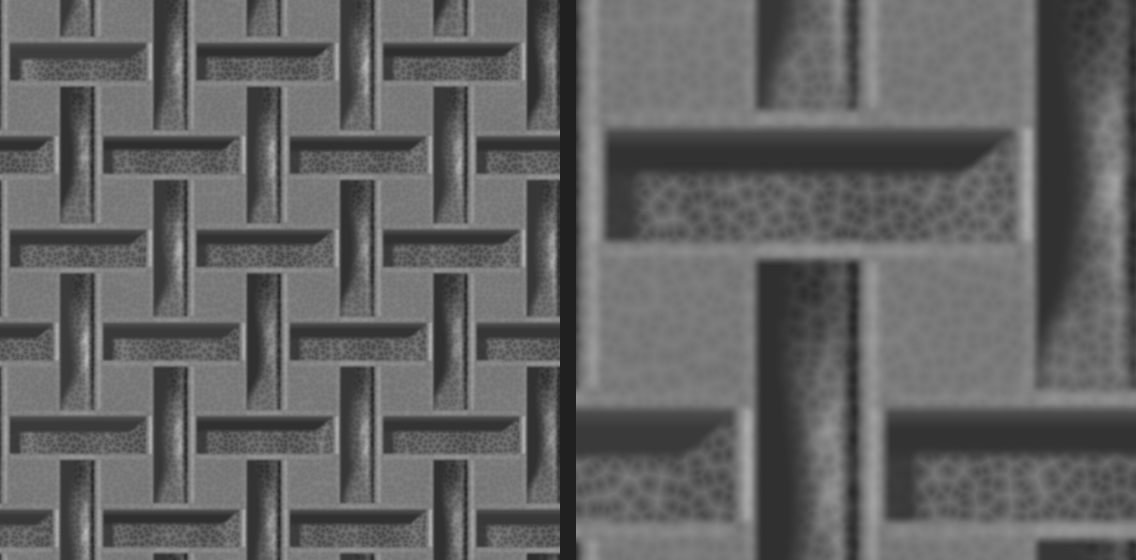
Left, the full canvas; right, a detail of the centre.
Write a Shadertoy shader that draws this pattern.

```glsl
// Grey basket-weave plate with alternating horizontal and vertical recessed slots.

const float LATTICE = 6.0;            // slots across and down, two per repeat
const vec2 ORIGIN = vec2(0.836, 0.66); // first slot centre, from the top left
const float HALF_LENGTH = 0.73;
const float HALF_WIDTH = 0.20;
const float SOFT = 0.022;
const float TAU = 6.2831853;

float hash(vec2 p) {
    return fract(sin(dot(p, vec2(127.1, 311.7))) * 4375.85);
}

// Soft-edged interval from a to b
float band(float x, float a, float b, float soft) {
    return smoothstep(a - soft, a + soft, x) - smoothstep(b - soft, b + soft, x);
}

float bump(float x, float centre, float width) {
    float d = (x - centre) / width;
    return exp(-d * d);
}

// Wrapping cellular noise: distance to the nearest feature point
float cellular(vec2 uv, float count) {
    vec2 p = uv * count, base = floor(p);
    float nearest = 2.0;
    for (int y = -1; y <= 1; y++)
    for (int x = -1; x <= 1; x++) {
        vec2 cell = base + vec2(x, y);
        vec2 id = mod(cell, count);
        vec2 point = cell + vec2(hash(id), hash(id + 57.3));
        nearest = min(nearest, length(p - point));
    }
    return nearest;
}

// Layered sines with whole frequencies, so the sheet wraps
float mottling(vec2 uv) {
    vec2 a = uv * TAU;
    return sin(a.x * 5.0 + 2.0 * sin(a.y * 4.0)) * sin(a.y * 7.0 + sin(a.x * 3.0));
}

// Horizontal slot: shaded upper wall, grainy floor, lit right lip
float horizontalSlot(float tone, vec2 p, float seed, float grain) {
    float along = band(p.x, -HALF_LENGTH, HALF_LENGTH, SOFT);
    float across = band(p.y, -HALF_WIDTH, HALF_WIDTH, SOFT);

    float ledge = -0.035 + 0.03 * (seed - 0.5) - 0.13 * smoothstep(0.52, 0.74, p.x);
    float wall = 1.0 - smoothstep(ledge - 0.035, ledge + 0.03, p.y);
    float endWall = 1.0 - smoothstep(-0.65, -0.59, p.x);
    float wallTone = mix(0.30, 0.18 + 0.07 * seed * seed, smoothstep(-0.2, -0.12, p.y));

    float ground = 0.37 + 0.16 * (grain - 0.45) + 0.025 * sin(p.x * 9.0 + seed * TAU);
    ground += 0.09 * seed * bump(p.x, -0.52, 0.07) + 0.06 * (1.0 - seed) * bump(p.x, 0.62, 0.06);
    ground = mix(ground, 0.21, endWall * 0.85);
    ground = mix(ground, wallTone, wall);

    // Thin lips around the opening
    tone += 0.05 * along * (bump(p.y, 0.24, 0.025) + 0.6 * bump(p.y, -0.24, 0.022));
    tone += across * (0.15 * bump(p.x, 0.775, 0.024) + 0.04 * bump(p.x, -0.77, 0.025));
    return mix(tone, ground, along * across);
}

// Vertical slot: shaded left wall, worn highlight, dark crease and lit right lip
float verticalSlot(float tone, vec2 p, float seed, float grain) {
    float along = band(p.y, -HALF_LENGTH, HALF_LENGTH, SOFT);
    float across = band(p.x, -0.19, 0.18, SOFT);

    float ledge = -0.055 + 0.025 * sin(p.y * 5.0 + seed * TAU) - 0.11 * smoothstep(0.3, 0.72, p.y);
    float wall = 1.0 - smoothstep(ledge - 0.06, ledge + 0.06, p.x);
    float cap = 1.0 - smoothstep(-0.62, -0.25, p.y);

    float ground = mix(0.34, 0.42, smoothstep(0.2, 0.65, p.y)) + 0.10 * (grain - 0.45);
    ground -= 0.12 * cap * (1.0 - smoothstep(0.02, 0.13, p.x));
    float streak = 0.8 + 0.2 * sin(p.y * 23.0 + p.x * 30.0 + seed * 19.0);
    float shine = bump(p.x, 0.065 + 0.02 * (seed - 0.5), 0.05);
    ground += (0.20 + 0.13 * seed) * streak * shine * bump(p.y, 0.12 * (seed - 0.5), 0.34);
    ground += 0.12 * bump(p.x, 0.1, 0.025) * bump(p.y, 0.15, 0.45);
    ground -= 0.15 * bump(p.x, 0.155, 0.024);
    ground = mix(ground, 0.18 + 0.05 * seed, wall);

    // Thin lips around the opening
    tone += along * (0.10 * bump(p.x, 0.225, 0.026) + 0.035 * bump(p.x, -0.22, 0.02));
    tone += 0.04 * across * (bump(p.y, 0.77, 0.025) + bump(p.y, -0.77, 0.025));
    return mix(tone, ground, along * across);
}

void mainImage(out vec4 fragColor, in vec2 fragCoord) {
    vec2 uv = fragCoord / iResolution.xy;
    vec2 q = vec2(uv.x, 1.0 - uv.y) * LATTICE - ORIGIN;
    vec2 nearest = floor(q + 0.5);
    float grain = cellular(uv, 110.0);

    // Plain plate
    float tone = 0.475 + 0.05 * (grain - 0.45) + 0.008 * mottling(uv);

    // Slots overlap their lattice cells, so visit the neighbours
    for (int y = -1; y <= 1; y++)
    for (int x = -1; x <= 1; x++) {
        vec2 cell = nearest + vec2(x, y);
        vec2 id = mod(cell, LATTICE);
        vec2 p = q - cell;
        float seed = hash(id + 3.7);
        tone = mod(id.x + id.y, 2.0) < 0.5
            ? horizontalSlot(tone, p, seed, grain)
            : verticalSlot(tone, p, seed, grain);
    }
    fragColor = vec4(vec3(clamp(tone, 0.0, 1.0)), 1.0);
}
```
